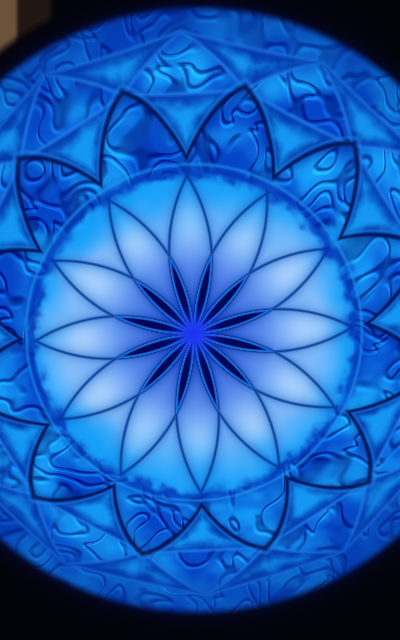
A Shadertoy shader for this background:

```glsl
const float PI = 3.14159265;
const float SECTOR = PI / 6.0;
const float HALF_SECTOR = PI / 12.0;

const vec3 NIGHT = vec3(0.012, 0.012, 0.04);
const vec3 NAVY = vec3(0.01, 0.09, 0.42);
const vec3 ROYAL = vec3(0.02, 0.27, 0.78);
const vec3 AZURE = vec3(0.06, 0.49, 0.90);
const vec3 CYAN = vec3(0.09, 0.63, 0.98);
const vec3 PALE = vec3(0.52, 0.75, 0.99);
const vec3 VIOLET = vec3(0.12, 0.20, 0.96);

float hash(vec2 p) {
    vec3 q = fract(p.xyx * 0.1031);
    q += dot(q, q.yzx + 33.33);
    return fract((q.x + q.y) * q.z);
}

float noise(vec2 p) {
    vec2 i = floor(p), f = fract(p);
    f = f * f * (3.0 - 2.0 * f);
    return mix(mix(hash(i), hash(i + vec2(1, 0)), f.x),
               mix(hash(i + vec2(0, 1)), hash(i + vec2(1, 1)), f.x), f.y);
}

float fbm(vec2 p) {
    return 0.6 * noise(p) + 0.28 * noise(p * 2.1 + 7.0) + 0.12 * noise(p * 4.3 + 19.0);
}

float fold(float angle, float period) {
    return abs(mod(angle + 0.5 * period, period) - 0.5 * period);
}

float stroke(float d, float width, float blur) {
    return 1.0 - smoothstep(width - blur, width + blur, abs(d));
}

float bell(float x, float width) {
    return exp(-x * x / (width * width));
}

// Nearest of twelve unit circles that all pass through the origin
float petalDistance(vec2 p, float tilt) {
    float d = 1.0;
    for (int k = 0; k < 12; k++) {
        float a = float(k) * SECTOR + tilt;
        d = min(d, abs(length(p - vec2(cos(a), sin(a))) - 1.0));
    }
    return d;
}

// Luminous disc with the twelve-petal flower
vec3 flower(vec2 p, float tip, float tilt, float blur) {
    float r = length(p);
    float between = HALF_SECTOR - tip;
    float d = petalDistance(p, tilt);
    float cloud = fbm(p * 3.0 + 4.0) - 0.5;

    float side = 1.0 - 0.5 * smoothstep(0.45, 0.95, abs(p.y));
    vec3 col = mix(CYAN, PALE, side * (1.0 - smoothstep(0.74, 1.04, r + 0.3 * cloud)));
    float bulb = bell(r - 0.68, 0.15) * (0.5 + 0.5 * cos(tip * 12.0));
    col += vec3(0.15, 0.08, 0.01) * bulb * side;
    col = mix(col, vec3(0.34, 0.52, 0.94), 0.4 * bell(r - 0.42, 0.15));
    col = mix(col, vec3(0.04, 0.20, 0.80), bell(r, 0.36));

    // Petal outlines with a soft shadow
    col *= 1.0 - vec3(0.45, 0.30, 0.15) * exp(-d / 0.03);
    col = mix(col, vec3(0.02, 0.22, 0.55), 0.85 * stroke(d, 0.007, blur + 0.002));

    // Dark overlaps with thin bright rims
    float lens = 2.0 * cos(5.0 * HALF_SECTOR + between) - r;
    float inside = smoothstep(-blur, blur, lens);
    vec3 blade = mix(vec3(0.10, 0.42, 0.86), vec3(0.005, 0.025, 0.34), smoothstep(0.006, 0.019, d));
    col = mix(col, blade, inside);
    return mix(col, VIOLET, bell(r, 0.11));
}

// Soft winding relief, lit from above
float relief(vec2 p) {
    float bend = noise(p * 6.0 + 31.0);
    float n = noise(p * 10.0 + 2.5 * bend);
    return smoothstep(0.0, 0.16, abs(n - 0.5));
}

vec3 wrinkledGlass(vec2 p) {
    float height = relief(p);
    float slope = height - relief(p + vec2(0.008, 0.022));
    vec3 col = mix(ROYAL, CYAN, smoothstep(0.25, 0.85, fbm(p * 4.0)));
    col = mix(col, NAVY, 0.42 * (1.0 - height));
    return col + vec3(0.04, 0.16, 0.16) * clamp(slope, -0.7, 0.9);
}

vec3 smoothGlass(vec2 p, float edge) {
    float glow = smoothstep(0.0, 0.10, edge + 0.09 * (fbm(p * 10.0) - 0.5));
    return mix(ROYAL * 0.85, mix(AZURE, CYAN, 0.75), glow);
}

// Rings of triangular panes around the disc
vec3 panes(vec2 p, float r, float tip, float blur) {
    float between = HALF_SECTOR - tip;
    float inner = (r - 1.09 - 0.40 * (1.0 - pow(between / HALF_SECTOR, 1.3))) * 0.66;
    float middle = r - 1.43 / cos(tip);
    float outer = (r - mix(1.76, 1.48, tip / HALF_SECTOR)) * 0.8;
    float rim = r - 1.70 / cos(between);

    float edge = min(min(abs(inner), abs(middle)), min(abs(outer), abs(rim)));
    float isSmooth = smoothstep(-blur, blur, inner) * smoothstep(blur, -blur, middle)
                   + smoothstep(-blur, blur, outer) * smoothstep(blur, -blur, rim);
    vec3 col = mix(wrinkledGlass(p), smoothGlass(p, edge), isSmooth);

    // Dark inner leads, paler outer ridges
    float ridge = min(abs(middle), min(abs(outer), abs(rim)));
    col = mix(col, ROYAL, 0.45 * exp(-ridge / 0.03));
    col = mix(col, vec3(0.15, 0.55, 0.95), 0.6 * stroke(ridge, 0.010, blur + 0.006));
    col = mix(col, NAVY, 0.45 * exp(-abs(inner) / 0.025));
    col = mix(col, NAVY * 0.6, 0.7 * stroke(inner, 0.010, blur + 0.003));
    return mix(col, vec3(0.1, 0.55, 0.92), 0.5 * stroke(inner - 0.026, 0.008, blur + 0.004));
}

void mainImage(out vec4 fragColor, in vec2 fragCoord) {
    vec2 uv = fragCoord / iResolution.x;
    float discRadius = 0.396, tilt = 0.044;
    float blur = max(0.006, 0.8 / (iResolution.x * discRadius));

    // Outer rings drift upward to suggest a tilted dome
    vec2 p = (uv - vec2(0.485, 0.765)) / discRadius;
    p.y -= 0.17 * max(length(p) - 1.0, 0.0);
    float r = length(p);
    float tip = fold(atan(p.y, p.x) - tilt, SECTOR);

    vec3 disc = flower(p, tip, tilt, blur);
    vec3 glass = mix(disc, panes(p, r, tip, blur), smoothstep(1.0, 1.03, r));

    // Mottled seam around the disc
    float mottle = fbm(p * 12.0) - 0.5;
    float seam = bell(r - 1.025 + 0.10 * mottle, 0.04);
    glass = mix(glass, vec3(0.015, 0.20, 0.70), (0.7 + 0.6 * mottle) * seam);
    glass = mix(glass, vec3(0.12, 0.60, 0.94), 0.55 * stroke(r - 1.06, 0.009, blur + 0.004));

    // Dome shading and dark room
    float dome = length(uv - vec2(0.494, 0.825));
    glass = mix(glass, ROYAL * 0.8, 0.6 * smoothstep(0.60, 0.76, dome));
    vec3 wall = mix(vec3(0.42, 0.32, 0.23), vec3(0.13, 0.09, 0.07), smoothstep(0.035, 0.05, uv.x));
    wall = mix(wall, NIGHT, smoothstep(0.115, 0.14, uv.x));
    vec3 room = mix(NIGHT, wall, smoothstep(0.80, 0.83, dome) * step(0.8, uv.y));
    room += vec3(0.0, 0.03, 0.22) * exp(-max(dome - 0.75, 0.0) / 0.018);
    fragColor = vec4(mix(glass, room, smoothstep(0.74, 0.768, dome)), 1.0);
}
```
